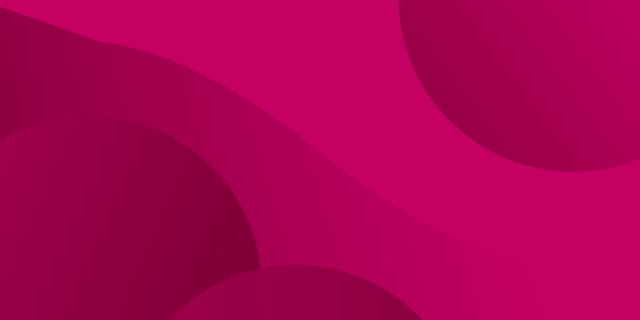
Reproduce this background procedurally as a WebGL 2 fragment shader.

```glsl
#version 300 es
precision highp float;
// Magenta background with a flowing wave and three large shaded discs.

uniform vec2 u_resolution;
out vec4 outColor;

// Magenta ramp addressed by its red level.
vec3 magenta(float red) {
  return vec3(red, 0.0, 0.38 + 0.64 * (red - 0.76));
}

// Antialiased coverage of a signed distance, negative inside.
float coverage(float dist) {
  float pixel = 1.0 / u_resolution.y;
  return 1.0 - smoothstep(-0.75 * pixel, 0.75 * pixel, dist);
}

float disc(vec2 p, vec2 center, float radius) {
  return coverage(length(p - center) - radius);
}

// Cubic through two points (a, b) with the given end slopes.
float hermite(float x, vec2 a, vec2 b, float slopeA, float slopeB) {
  float width = b.x - a.x;
  float t = clamp((x - a.x) / width, 0.0, 1.0);
  float s = 1.0 - t;
  return mix(a.y, b.y, t * t * (3.0 - 2.0 * t))
       + width * t * s * (slopeA * s - slopeB * t);
}

// Height of the wave crest: a straight ramp, then an S-shaped descent.
float crest(float x) {
  vec2 shoulder = vec2(0.3125, 0.870);
  vec2 middle = vec2(1.0156, 0.513);
  vec2 foot = vec2(1.875, 0.141);
  if (x < shoulder.x) return shoulder.y + 0.35 * (shoulder.x - x);
  if (x < middle.x) return hermite(x, shoulder, middle, -0.13, -0.82);
  return hermite(x, middle, foot, -0.82, -0.1);
}

void main() {
  vec2 p = gl_FragCoord.xy / u_resolution.y;
  vec3 color = magenta(0.773);

  // Wave, fading into the backdrop on the right
  float along = clamp((p.x + 0.3 * p.y - 0.15) / 1.6, 0.0, 1.0);
  float height = crest(p.x);
  float slope = (crest(p.x + 0.002) - height) / 0.002;
  float wave = coverage((p.y - height) / sqrt(1.0 + slope * slope));
  color = mix(color, magenta(0.54 + 0.233 * pow(along, 0.85)), wave);

  // Upper right disc, brightening toward the corner
  float cornerRed = 0.62 + 0.2 * (dot(p, vec2(0.8, 0.6)) - 1.6);
  color = mix(color, magenta(cornerRed), disc(p, vec2(1.792, 1.01), 0.547));

  // Lower left disc, darkening toward its right rim
  float leftRed = 0.592 - 0.15 * dot(p, vec2(0.9, -0.4));
  color = mix(color, magenta(leftRed), disc(p, vec2(0.279, 0.099), 0.539));

  // Bottom disc, slightly translucent over the one behind it
  float bottomRed = 0.63 - 0.13 * (p.x - 0.55);
  color = mix(color, magenta(bottomRed), 0.88 * disc(p, vec2(0.924, -0.37), 0.542));

  outColor = vec4(color, 1.0);
}
```
